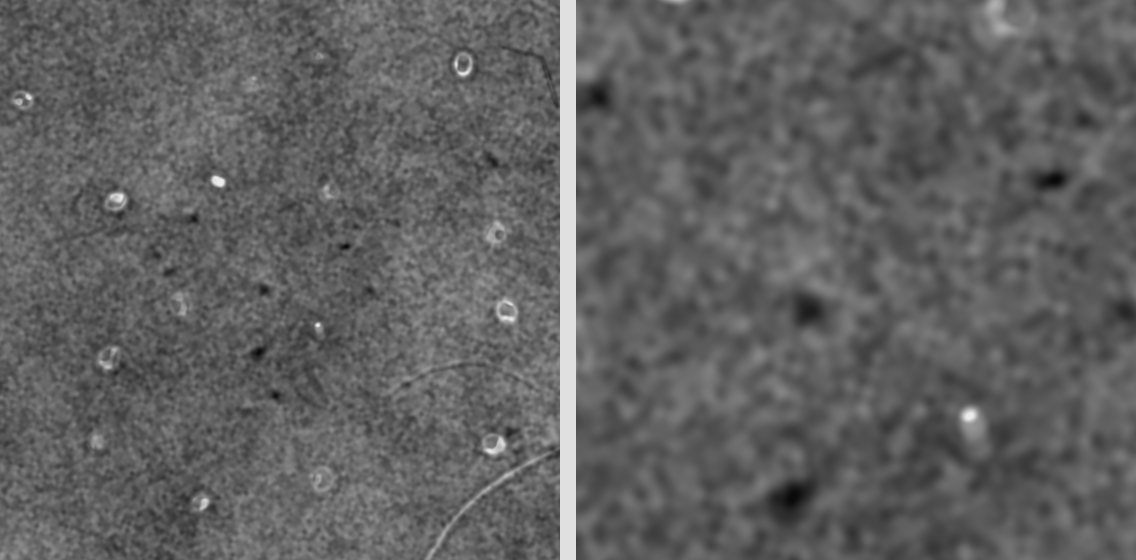
Left, the full canvas; right, a detail of the centre.
Write a Shadertoy shader that draws this texture.

```glsl
// Grey micrograph: mottled grain, scattered bright ring cells, dark pits and a thin curved membrane.

vec2 hash2(vec2 p) {
    vec3 q = fract(p.xyx * vec3(0.1031, 0.1030, 0.0973));
    q += dot(q, q.yzx + 33.33);
    return fract((q.xx + q.yz) * q.zy);
}

float noise(vec2 p) {
    vec2 i = floor(p), f = fract(p);
    f = f * f * (3.0 - 2.0 * f);
    float low = mix(hash2(i).x, hash2(i + vec2(1, 0)).x, f.x);
    float high = mix(hash2(i + vec2(0, 1)).x, hash2(i + 1.0).x, f.x);
    return mix(low, high, f.y);
}

// Noise centred on zero
float grain(vec2 p) { return noise(p + 40.0) - 0.5; }

float bell(float x) { return exp(-x * x); }

mat2 turn(float a) {
    float c = cos(a), s = sin(a);
    return mat2(c, s, -s, c);
}

float segment(vec2 p, vec2 a, vec2 b) {
    vec2 d = b - a;
    return length(p - a - d * clamp(dot(p - a, d) / dot(d, d), 0.0, 1.0));
}

// Cloudy shading, fine speckle and faint streaks on the right
float background(vec2 p) {
    vec2 tilted = turn(0.6) * p, steep = turn(1.1) * p;
    float clouds = 0.11 * grain(tilted * 5.0) + 0.08 * grain(steep * 11.0) + 0.05 * grain(tilted * 24.0);
    float speckle = 0.14 * grain(tilted * 112.0) + 0.14 * grain(steep * 128.0 + 9.0) + 0.06 * grain(p * 56.0);
    float streaks = 0.08 * grain(turn(0.45) * p * vec2(1.0) * mat2(28, 0, 0, 105));
    return 0.394 + clouds + speckle + streaks * smoothstep(0.5, 0.95, p.x);
}

// Round bodies: some hollow, some filled, with bright lumps and a dark fringe
float cells(vec2 p) {
    float sum = 0.0;
    float lumps = smoothstep(0.48, 0.85, noise(turn(0.3) * p * 72.0 + 5.0));
    for (int i = 0; i < 16; i++) {
        vec2 slot = vec2(i % 4, i / 4);
        vec2 place = hash2(slot + 17.0), kind = hash2(slot + 71.0);
        vec2 q = turn(6.3 * place.x) * (p - (slot + 0.12 + 0.76 * place) / 4.0);
        float d = length(q * vec2(1.0, 1.0 + 0.35 * kind.x));
        float r = mix(0.010, 0.020, kind.y);
        float core = 1.0 - smoothstep(r - 0.005, r + 0.005, d);
        float wall = bell((d - r) / 0.0048);
        float body = mix(0.20 * core, 0.20 * wall, smoothstep(0.3, 0.6, kind.y));
        float fringe = 0.07 * bell((d - r - 0.013) / 0.006);
        sum += (body + 0.42 * core * lumps - fringe) * mix(0.3, 1.1, kind.x);
    }
    return sum;
}

// Small dark spots with a pale lip, gathered towards the lower right
float pits(vec2 p) {
    float sum = 0.0;
    for (int i = 0; i < 17; i++) {
        vec2 place = hash2(vec2(i, 7)), kind = hash2(vec2(i, 53));
        vec2 centre = vec2(1.0 - 0.75 * place.x * sqrt(place.x), 0.13 + 0.5 * place.y);
        centre.y += 0.3 * step(0.82, kind.y);
        vec2 q = turn(1.6 * kind.y - 0.8) * (p - centre);
        float size = mix(0.006, 0.011, kind.x);
        float hole = bell(length(q * vec2(0.7, 1.1)) / size);
        float lip = bell(length((q - vec2(0.0, 1.7 * size)) * vec2(0.6, 1.3)) / size);
        sum += (0.12 * lip - 0.32 * hole) * mix(0.35, 1.0, kind.x);
    }
    return sum;
}

// Curved pale membrane with dark edges, and a few faint scratches
float lines(vec2 p) {
    float wobble = 0.008 * grain(p * 14.0);
    float arc = length(p - vec2(1.205, -0.278)) - 0.523 + wobble;
    float sum = 0.19 * bell(arc / 0.0042) - 0.08 * bell((abs(arc) - 0.010) / 0.005);

    vec2 corner = vec2(0.968, 0.897);
    float crack = min(segment(p, vec2(0.90, 0.915), corner), segment(p, corner, vec2(0.995, 0.81)));
    sum -= 0.14 * bell((crack + wobble) / 0.004);

    vec2 q = p - vec2(0.83, 0.15);
    float ridge = length(q) - 0.205 + wobble;
    float span = smoothstep(0.1, 0.15, q.y) * (1.0 - smoothstep(0.11, 0.16, abs(q.x)));
    sum += span * (0.07 * bell(ridge / 0.004) - 0.10 * bell((ridge + 0.009) / 0.004));
    return sum;
}

void mainImage(out vec4 fragColor, in vec2 fragCoord) {
    vec2 p = fragCoord / iResolution.y;
    float grey = background(p) + cells(p) + pits(p) + lines(p);
    fragColor = vec4(vec3(clamp(grey, 0.04, 0.92)), 1.0);
}
```
